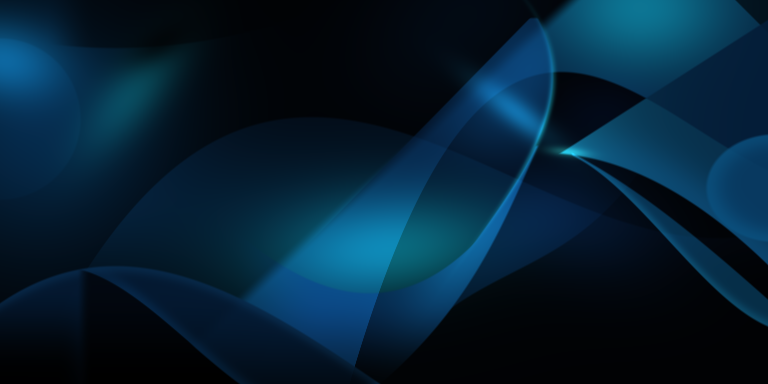
Write a WebGL 2 fragment shader that draws this background.

```glsl
#version 300 es
precision highp float;
uniform vec2 u_resolution;
out vec4 outColor;

// Cubic through four knots k with values v
float curve(float x, vec4 k, vec4 v) {
    vec4 d = x - k;
    return v.x * d.y * d.z * d.w / ((k.x - k.y) * (k.x - k.z) * (k.x - k.w))
         + v.y * d.x * d.z * d.w / ((k.y - k.x) * (k.y - k.z) * (k.y - k.w))
         + v.z * d.x * d.y * d.w / ((k.z - k.x) * (k.z - k.y) * (k.z - k.w))
         + v.w * d.x * d.y * d.z / ((k.w - k.x) * (k.w - k.y) * (k.w - k.z));
}

float inside(float d) { return smoothstep(-0.004, 0.004, d); }

float rim(float d, float width) { return exp(-d * d / (width * width)); }

// Rotated elliptical Gaussian
float glow(vec2 p, vec2 center, vec2 radius, float angle) {
    float c = cos(angle), s = sin(angle);
    vec2 q = mat2(c, -s, s, c) * (p - center) / radius;
    return exp(-dot(q, q));
}

void main() {
    vec2 p = gl_FragCoord.xy / u_resolution.y;
    p.x *= 2.0 * u_resolution.y / u_resolution.x;
    float x = p.x, y = p.y;
    vec3 color = vec3(0.004, 0.008, 0.016);

    // Hazy corner at the upper left
    vec3 haze = vec3(0.015, 0.14, 0.25) * glow(p, vec2(0.1, 0.68), vec2(0.36, 0.36), -0.3);
    haze += vec3(0.03, 0.25, 0.36) * glow(p, vec2(0.0, 0.85), vec2(0.17, 0.1), -0.2);
    haze += vec3(0.02, 0.2, 0.2) * glow(p, vec2(0.35, 0.76), vec2(0.19, 0.075), 0.9);
    float fold = inside(y - 0.875 - 0.35 * (x - 0.3) * (x - 0.3)) * smoothstep(0.12, 0.25, x);
    haze *= 1.0 - 0.5 * fold;
    haze *= 1.0 - 0.75 * glow(p, vec2(0.42, 0.89), vec2(0.1, 0.045), 0.5);
    haze *= 1.0 + 0.12 * inside(0.21 - length(p - vec2(0.0, 0.69)));
    color += haze;

    // Broad dome and the curved bowl cut into it
    float dome = inside(curve(x, vec4(0.234, 0.52, 0.95, 1.6), vec4(0.31, 0.61, 0.68, 0.43)) - y);
    float bowlEdge = y - curve(x, vec4(0.625, 0.94, 1.17, 1.33), vec4(0.388, 0.237, 0.31, 0.48));
    float sailEdge = curve(y, vec4(0.388, 0.6, 0.82, 0.953), vec4(1.25, 1.385, 1.44, 1.4)) - x;
    float outerEdge = curve(y, vec4(0.0, 0.19, 0.42, 0.66), vec4(0.99, 1.17, 1.31, 1.42)) - x;
    float bowl = inside(bowlEdge) * inside(sailEdge);
    float bowlMix = mix(1.0, bowl, smoothstep(0.6, 0.85, x));
    vec3 domeLight = vec3(0.008, 0.09, 0.14) * glow(p, vec2(0.82, 0.38), vec2(0.55, 0.25), 0.0);
    domeLight += vec3(0.025, 0.33, 0.35) * glow(p, vec2(1.03, 0.36), vec2(0.32, 0.14), 0.1);
    color += domeLight * dome * mix(0.25, 1.0, bowlMix);
    color += vec3(0.005, 0.02, 0.045) * dome * smoothstep(0.25, 0.5, y);

    // Bright band outside the bowl, fading into the floor
    float band = (1.0 - bowl) * inside(outerEdge) * smoothstep(0.6, 0.85, x) * inside(0.62 - y);
    color += band * (vec3(0.015, 0.11, 0.23) * smoothstep(0.0, 0.22, y)
        + vec3(0.03, 0.2, 0.27) * glow(p, vec2(1.25, 0.38), vec2(0.25, 0.1), 0.95));
    float skirt = curve(x, vec4(1.0, 1.12, 1.25, 1.43), vec4(0.02, 0.154, 0.245, 0.341));
    color += vec3(0.01, 0.08, 0.16) * inside(y - skirt) * inside(-outerEdge)
        * glow(p, vec2(1.28, 0.32), vec2(0.27, 0.2), 0.5);
    color += vec3(0.008, 0.055, 0.12) * glow(p, vec2(1.5, 0.43), vec2(0.25, 0.15), -0.4);

    // Upper right panel with a teal light
    float panelArc = curve(x, vec4(1.445, 1.56, 1.69, 2.0), vec4(0.812, 0.797, 0.74, 0.557));
    float panel = inside(y - panelArc) * smoothstep(-0.03, 0.03, x - 1.38 - 1.1 * (y - 0.9));
    float corner = inside(x + y - 2.915);
    vec3 panelLight = vec3(0.02, 0.13, 0.23)
        + vec3(0.025, 0.32, 0.33) * glow(p, vec2(1.67, 0.98), vec2(0.23, 0.16), 0.0);
    color += panel * panelLight * (1.0 - 0.65 * corner);
    color += vec3(0.005, 0.03, 0.06) * glow(p, vec2(1.2, 0.95), vec2(0.3, 0.2), 0.6);
    color += vec3(0.005, 0.025, 0.07) * glow(p, vec2(1.58, 0.7), vec2(0.14, 0.1), 0.0);

    // Wide ribbon opening to the right
    float ribbonTop = 0.6 + 0.642 * (x - 1.458) - y;
    float ribbonBase = y - curve(x, vec4(1.458, 1.56, 1.77, 2.0), vec4(0.6, 0.583, 0.492, 0.31));
    float ribbon = inside(ribbonTop) * inside(ribbonBase) * inside(x - 1.45);
    vec3 ribbonLight = mix(vec3(0.04, 0.26, 0.42), vec3(0.02, 0.14, 0.28), inside(y - panelArc));
    ribbonLight *= 0.75 + 0.35 * rim(ribbonBase, 0.09);
    ribbonLight += vec3(0.04, 0.22, 0.2) * exp(-7.0 * max(x - 1.458, 0.0));
    color = mix(color, ribbonLight, ribbon * 0.9);

    // Oval lens at the right side
    float lens = 1.0 - length((p - vec2(2.02, 0.51)) / vec2(0.18, 0.14));
    color = mix(color, vec3(0.03, 0.23, 0.39) + vec3(0.01, 0.08, 0.1) * rim(lens, 0.25),
        smoothstep(-0.03, 0.03, lens) * 0.85 * inside(0.67 - y));

    // Narrow descending strip
    float stripTop = curve(x, vec4(1.5, 1.667, 1.85, 2.0), vec4(0.596, 0.492, 0.35, 0.22)) - y;
    float stripBase = y - curve(x, vec4(1.5, 1.66, 1.82, 2.0), vec4(0.59, 0.46, 0.29, 0.15));
    float strip = inside(stripTop) * inside(stripBase) * inside(x - 1.49);
    color += strip * (vec3(0.02, 0.17, 0.26) + vec3(0.02, 0.1, 0.12) * rim(stripBase, 0.02));

    // Raised sail, its diagonal beam and luminous edge
    float slope = 0.714 + 1.02 * (x - 1.146) - y;
    float sail = inside(slope) * inside(sailEdge) * inside(0.953 - y) * smoothstep(0.3, 0.7, y);
    color = mix(color, vec3(0.02, 0.11, 0.23), sail * 0.6);
    color += sail * vec3(0.02, 0.14, 0.23) * glow(p, vec2(1.36, 0.8), vec2(0.22, 0.14), 0.9);
    color += vec3(0.04, 0.27, 0.36) * glow(p, vec2(1.36, 0.695), vec2(0.15, 0.035), -0.65)
        * mix(0.45, 1.0, inside(sailEdge));
    color += vec3(0.04, 0.3, 0.32) * rim(sailEdge, 0.008) * glow(p, vec2(1.41, 0.67), vec2(0.3, 0.22), 0.0);
    color += vec3(0.08, 0.32, 0.28) * glow(p, vec2(1.48, 0.604), vec2(0.05, 0.012), -0.1);

    // Folded wave along the lower left
    float waveTop = curve(x, vec4(0.0, 0.2, 0.55, 0.99), vec4(0.21, 0.297, 0.255, 0.0)) - y;
    float waveFold = y - curve(x, vec4(0.21, 0.34, 0.47, 0.625), vec4(0.297, 0.232, 0.128, 0.0));
    float front = inside(waveTop) * mix(1.0, inside(waveFold), smoothstep(0.2, 0.24, x));
    vec3 waveLight = vec3(0.015, 0.1, 0.2) * smoothstep(-0.15, 0.25, y);
    waveLight += vec3(0.015, 0.06, 0.09) * rim(waveTop, 0.02);
    waveLight += vec3(0.01, 0.06, 0.1) * rim(waveFold, 0.025) * smoothstep(0.2, 0.35, x);
    float leftFade = mix(smoothstep(0.0, 0.26, y), 1.0, smoothstep(0.15, 0.3, x));
    color = mix(color, waveLight * leftFade, front * 0.9);
    float hollow = inside(waveTop) * inside(-waveFold) * smoothstep(0.2, 0.24, x);
    color = mix(color, vec3(0.008, 0.03, 0.065) * smoothstep(0.0, 0.28, y), hollow);

    outColor = vec4(color, 1.0);
}
```
